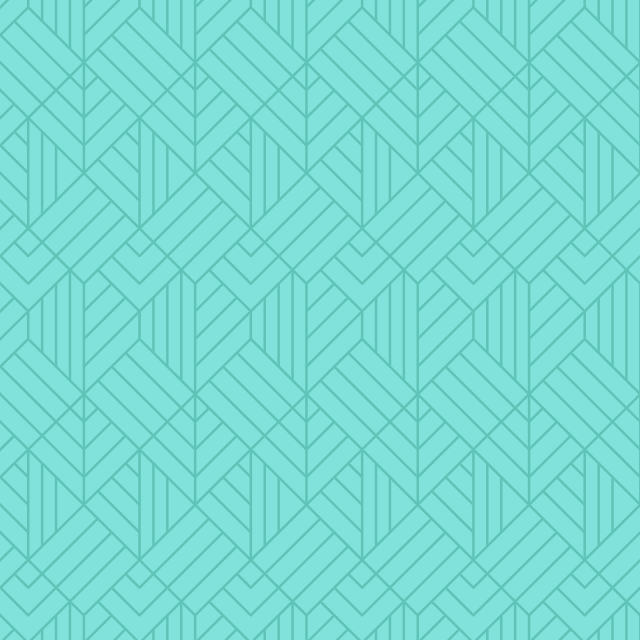
A WebGL 2 fragment shader for this pattern:

```glsl
#version 300 es
precision highp float;
// Geometric line lattice: diamonds filled with stripes, chevrons and uprights.
// Strokes are laid on an 8 by 24 unit grid cell, and each one is wrapped
// to its nearest repeat; the closest stroke gives the line distance.

uniform vec2 u_resolution;
out vec4 outColor;

const vec3 GROUND = vec3(0.502, 0.886, 0.855);
const vec3 LINE = vec3(0.375, 0.765, 0.717);
const vec2 CELL = vec2(8.0, 24.0);             // grid units per repeat
const vec2 REPEAT = vec2(0.1739, 0.5182);      // repeat size on the canvas
const vec2 ANCHOR = vec2(0.3919, 0.4704);      // apex of one striped diamond
const float LINE_WIDTH = 0.0039;

// Directions in grid units, with y pointing down
const vec2 DOWN = vec2(0.0, 1.0);
const vec2 DOWN_RIGHT = vec2(1.0, 1.0);
const vec2 DOWN_LEFT = vec2(-1.0, 1.0);
const vec2 UP_RIGHT = vec2(1.0, -1.0);
const vec2 UP_LEFT = vec2(-1.0, -1.0);

// Canvas distance from grid point p to the nearest repeat of a stroke
float stroke(vec2 p, vec2 start, vec2 direction, float span) {
    vec2 unit = REPEAT / CELL;
    vec2 halfSpan = 0.5 * span * direction;
    vec2 offset = p - start - halfSpan;
    offset -= CELL * round(offset / CELL);
    offset *= unit;
    halfSpan *= unit;
    float along = clamp(dot(offset, halfSpan) / dot(halfSpan, halfSpan), -1.0, 1.0);
    return length(offset - along * halfSpan);
}

// Diamond outlines and the long upright seams
float frameDistance(vec2 p) {
    float d = stroke(p, vec2(4.0, 20.0), DOWN, 16.0);
    d = min(d, stroke(p, vec2(0.0, 8.0), DOWN, 8.0));
    d = min(d, stroke(p, vec2(0.0, 22.0), DOWN, 2.0));
    for (int i = 0; i < 5; i++) {
        float s = 4.0 * float(i);
        d = min(d, stroke(p, vec2(s, s), DOWN_RIGHT, 4.0));
        d = min(d, stroke(p, vec2(-s, s), DOWN_LEFT, 4.0));
    }
    return d;
}

// Evenly spaced strokes inside the outlines
float fillDistance(vec2 p) {
    float d = 1.0;
    for (int i = 1; i <= 3; i++) {
        float k = float(i);
        // Upper diamond stripes, folding into chevrons on the seam
        d = min(d, stroke(p, vec2(-k, k), DOWN_RIGHT, 4.0 + k));
        d = min(d, stroke(p, vec2(4.0, 4.0 + 2.0 * k), UP_RIGHT, k));
        // Split diamond: slanted left half, upright right half
        d = min(d, stroke(p, vec2(-k, 8.0 + k), DOWN_RIGHT, k));
        if (i < 3) d = min(d, stroke(p, vec2(k, 8.0 + k), DOWN, 8.0 - 2.0 * k));
        // Lower diamond stripes, rising from nested chevrons
        vec2 fold = vec2(0.0, 16.0 + 2.0 * k);
        d = min(d, stroke(p, fold, UP_RIGHT, 4.0 + k));
        d = min(d, stroke(p, fold, UP_LEFT, k));
        // Upright panel and the slanted panel beside it
        d = min(d, stroke(p, vec2(k, 22.0 - k), DOWN, 2.0 + 2.0 * k));
        d = min(d, stroke(p, vec2(-4.0, 20.0 + 2.0 * k), UP_RIGHT, 1.0 + k));
    }
    return d;
}

void main() {
    float side = min(u_resolution.x, u_resolution.y);
    vec2 uv = gl_FragCoord.xy / side;
    vec2 p = (uv - ANCHOR) * vec2(1.0, -1.0) * CELL / REPEAT;

    float d = min(frameDistance(p), fillDistance(p));
    float pixel = 1.0 / side;
    float ink = clamp(0.5 + (0.5 * LINE_WIDTH - d) / pixel, 0.0, 1.0);
    outColor = vec4(mix(GROUND, LINE, ink), 1.0);
}
```
